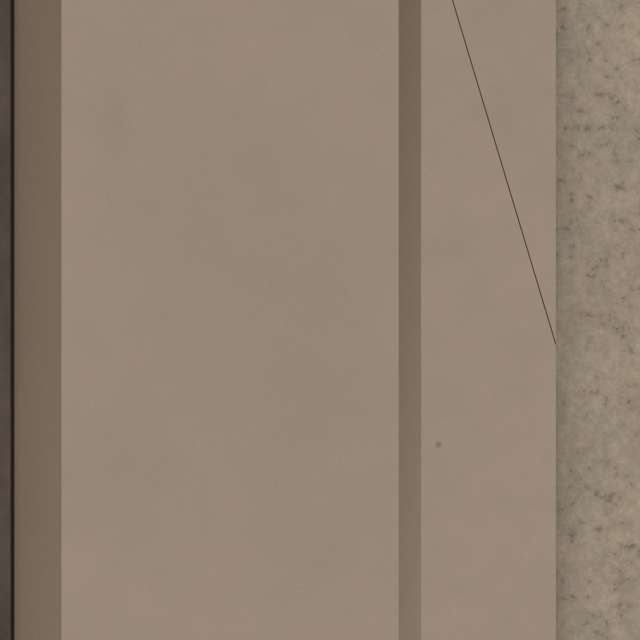
Reproduce this texture procedurally as a Shadertoy shader.

```glsl
const vec3 PANEL = vec3(0.600, 0.535, 0.468);
const vec3 BEVEL_DARK = vec3(0.435, 0.375, 0.322);
const vec3 BEVEL_LIGHT = vec3(0.490, 0.425, 0.368);
const vec3 GROOVE_TOP = vec3(0.445, 0.388, 0.330);
const vec3 GROOVE_BOTTOM = vec3(0.510, 0.450, 0.390);
const vec3 STONE = vec3(0.585, 0.532, 0.465);
const vec3 RECESS = vec3(0.310, 0.270, 0.240);
const vec3 SEAM = vec3(0.150, 0.115, 0.095);
const vec3 CRACK = vec3(0.330, 0.270, 0.215);

const float SEAM_X = 0.0195;
const float SEAM_HALF_WIDTH = 0.0022;
const float BEVEL_END = 0.0960;
const float GROOVE_START = 0.6230;
const float GROOVE_END = 0.6580;
const float STONE_START = 0.8685;
const vec2 CRACK_TOP = vec2(0.7070, 1.0);
const vec2 CRACK_BOTTOM = vec2(0.8685, 0.4620);
const float CRACK_HALF_WIDTH = 0.0009;
const vec2 SPECK = vec2(0.685, 0.305);
const vec2 SMUDGE = vec2(0.180, 0.805);
const float GRAIN_CELLS = 512.0;
const float DUST_CELLS = 260.0;

float hash(vec2 p) {
    vec3 q = fract(p.xyx * 0.1031);
    q += dot(q, q.yzx + 33.33);
    return fract((q.x + q.y) * q.z);
}

float valueNoise(vec2 p) {
    vec2 cell = floor(p), f = fract(p);
    f = f * f * (3.0 - 2.0 * f);
    float low = mix(hash(cell), hash(cell + vec2(1, 0)), f.x);
    float high = mix(hash(cell + vec2(0, 1)), hash(cell + vec2(1, 1)), f.x);
    return mix(low, high, f.y);
}

// Layered noise, centred on zero
float fbm(vec2 p) {
    float sum = 0.0, amplitude = 0.5;
    for (int i = 0; i < 5; i++) {
        sum += amplitude * (valueNoise(p) - 0.5);
        p = mat2(1.6, 1.2, -1.2, 1.6) * p + 17.3;
        amplitude *= 0.5;
    }
    return sum;
}

float segmentDistance(vec2 p, vec2 a, vec2 b) {
    vec2 ab = b - a;
    return length(p - a - ab * clamp(dot(p - a, ab) / dot(ab, ab), 0.0, 1.0));
}

float stepAt(float edge, float x, float aa) {
    return smoothstep(edge - aa, edge + aa, x);
}

// Sparse pale dust, one candidate per cell
float dust(vec2 p) {
    vec2 cell = floor(p * DUST_CELLS);
    vec2 centre = 0.3 + 0.4 * vec2(hash(cell + 11.0), hash(cell + 47.0));
    float dotMask = 1.0 - smoothstep(0.1, 0.4, length(fract(p * DUST_CELLS) - centre));
    return dotMask * step(0.994, hash(cell + 83.0));
}

vec3 panelColor(vec2 p) {
    float stain = fbm(p * vec2(6.0, 8.0) + 3.0);
    float mottling = fbm(p * 28.0 + 40.0);
    float rightSide = step(GROOVE_END, p.x);
    vec2 middle = (p - vec2(0.36, 0.52)) / vec2(0.30, 0.40);
    vec2 smudge = (p - SMUDGE) / vec2(0.022, 0.055);
    float shade = 1.0 + 0.045 * stain + mix(0.018, 0.040, rightSide) * mottling;
    shade -= 0.018 * exp(-dot(middle, middle));
    shade -= 0.025 * exp(-dot(smudge, smudge)) * (1.0 + 2.0 * mottling);
    shade -= 0.16 * (1.0 - smoothstep(0.002, 0.008, length(p - SPECK)));
    return PANEL * shade;
}

vec3 stoneColor(vec2 p) {
    float clouds = fbm(p * 14.0 + 9.0);
    float pores = fbm(p * 75.0 + 21.0);
    float grit = valueNoise(p * 230.0) - 0.5;
    float pits = smoothstep(0.16, 0.32, -pores);
    vec3 color = STONE * (1.0 + 0.10 * clouds + 0.20 * pores + 0.07 * grit - 0.12 * pits);
    color += vec3(0.018, 0.0, -0.012) * fbm(p * 35.0 + 70.0);
    // Shadow cast by the raised panel
    return color * (1.0 - 0.17 * exp(-(p.x - STONE_START) / 0.030));
}

void mainImage(out vec4 fragColor, in vec2 fragCoord) {
    vec2 p = fragCoord / iResolution.xy;
    float aa = 0.75 / iResolution.x;

    // Recess and bevel at the left
    float recessShade = 1.0 + 0.35 * fbm(p * vec2(20.0, 7.0)) + 0.10 * fbm(p * 90.0);
    vec3 color = RECESS * recessShade;
    float bevelRamp = smoothstep(SEAM_X, BEVEL_END, p.x);
    vec3 bevel = mix(BEVEL_DARK, BEVEL_LIGHT, 0.45 * bevelRamp + 0.45 * (1.0 - p.y));
    bevel *= 1.0 - 0.18 * exp(-(p.x - SEAM_X) / 0.006);
    color = mix(color, bevel, stepAt(SEAM_X, p.x, aa));
    float seam = 1.0 - smoothstep(SEAM_HALF_WIDTH - aa, SEAM_HALF_WIDTH + 2.0 * aa, abs(p.x - SEAM_X));
    color = mix(color, SEAM, seam);

    // Panel with its groove and crack
    color = mix(color, panelColor(p), stepAt(BEVEL_END, p.x, aa));
    float grooveRamp = (p.x - GROOVE_START) / (GROOVE_END - GROOVE_START);
    vec3 groove = mix(GROOVE_BOTTOM, GROOVE_TOP, p.y) * (0.98 + 0.05 * grooveRamp);
    color = mix(color, groove, stepAt(GROOVE_START, p.x, aa) - stepAt(GROOVE_END, p.x, aa));
    float crackDistance = segmentDistance(p, CRACK_TOP, CRACK_BOTTOM);
    color = mix(color, CRACK, 1.0 - smoothstep(CRACK_HALF_WIDTH - aa, CRACK_HALF_WIDTH + aa, crackDistance));

    // Stone at the right, then grain and dust over everything
    color = mix(color, stoneColor(p), stepAt(STONE_START, p.x, aa));
    color += 0.012 * (valueNoise(p * GRAIN_CELLS) - 0.5) + 0.045 * dust(p);
    fragColor = vec4(color, 1.0);
}
```
